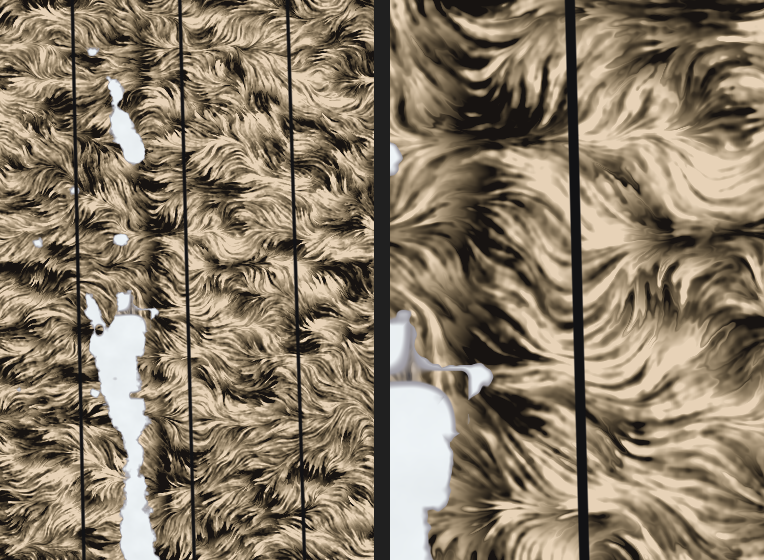
Left: the whole. Right: its middle third, enlarged.
A Shadertoy shader for this texture:

```glsl
// Dry tussock grass seen from above, with a melting snow drift and three dark wires.
#define TUFT_SCALE vec2(19.0, 27.0)
#define FIBRE_GRAIN 300.0
#define FIBRE_STEP 0.0016
#define FIBRE_CONTRAST 3.0
#define BLADE_SWING 3.0
#define SHADOW_DEPTH 0.44
#define WIRE_HALF_WIDTH 0.0030
#define SHADE_COLOR vec3(0.09, 0.075, 0.065)
#define STRAW_COLOR vec3(0.83, 0.75, 0.64)
#define SNOW_COLOR vec3(0.92, 0.94, 0.95)
#define SNOW_SHADE vec3(0.61, 0.60, 0.63)
#define WIRE_COLOR vec3(0.07, 0.07, 0.08)

float hash(vec2 p) {
    return fract(sin(dot(p, vec2(127.1, 311.7))) * 43758.5);
}

float noise(vec2 p) {
    vec2 i = floor(p), f = fract(p);
    f = f * f * (3.0 - 2.0 * f);
    return mix(mix(hash(i), hash(i + vec2(1, 0)), f.x),
               mix(hash(i + vec2(0, 1)), hash(i + vec2(1, 1)), f.x), f.y);
}

float fbm(vec2 p) {
    float sum = 0.0, amp = 0.5;
    for (int i = 0; i < 4; i++) {
        sum += amp * noise(p);
        p = p * 2.03 + 17.3;
        amp *= 0.5;
    }
    return sum;
}

// Direction in which the blades lie
vec2 bladeDir(vec2 p) {
    float swing = noise(p * vec2(13.0, 18.0) + 5.0) + 0.4 * noise(p * 45.0) - 0.7;
    float a = BLADE_SWING * swing - 0.1;
    return vec2(cos(a), sin(a));
}

// Fine grain smeared along the blades, centred on zero
float fibres(vec2 p) {
    float sum = 0.0;
    for (int side = -1; side <= 1; side += 2) {
        vec2 q = p;
        for (int i = 0; i < 9; i++) {
            q += float(side) * FIBRE_STEP * bladeDir(q);
            sum += noise(q * FIBRE_GRAIN);
        }
    }
    return sum / 18.0 - 0.5;
}

// Dark furrows: a long one beside the drift, a short one near the right edge
float furrows(vec2 p) {
    float wobble = 0.03 * (noise(p * 12.0) - 0.5);
    float gully = (p.x - 0.306 + 0.065 * p.y + wobble) / 0.017;
    float side = (p.x - 0.632 + 2.0 * wobble) / 0.022;
    float sideFade = smoothstep(0.35, 0.5, p.y) * (1.0 - smoothstep(0.65, 0.75, p.y));
    float broken = smoothstep(0.28, 0.52, fbm(p * vec2(22.0, 14.0) + 9.0));
    return broken * (exp(-gully * gully) + 0.7 * sideFade * exp(-side * side));
}

vec3 grass(vec2 p) {
    float fibre = FIBRE_CONTRAST * fibres(p);
    vec2 ragged = p + bladeDir(p) * fibre * 0.03;
    vec2 q = ragged * TUFT_SCALE;
    float tuft = fbm(q);
    float slope = tuft - fbm(q + vec2(0.2, 0.6));
    float shadow = 1.0 - smoothstep(0.31, 0.44, tuft);
    float tone = 0.73 + 1.0 * slope + fibre - SHADOW_DEPTH * shadow;
    tone += 0.35 * (noise(p * 6.0 + 3.0) - 0.5) - 0.55 * furrows(ragged);
    tone = clamp(tone, 0.0, 1.1);
    vec3 warmth = vec3(0.0, -0.015, -0.05) * 4.0 * tone * (1.0 - tone);
    return mix(SHADE_COLOR, STRAW_COLOR, tone) + warmth;
}

// Distance to a tapered stroke; ends hold x, y and radius
float stroke(vec2 p, vec3 a, vec3 b) {
    vec2 pa = p - a.xy, ba = b.xy - a.xy;
    float h = clamp(dot(pa, ba) / dot(ba, ba), 0.0, 1.0);
    return length(pa - ba * h) - mix(a.z, b.z, h);
}

float snowDistance(vec2 p) {
    // Spine of the drift: upper tongue, lower tongue, left lobe
    vec3 spine[13] = vec3[13](
        vec3(0.182, 0.888, 0.004), vec3(0.203, 0.838, 0.009), vec3(0.211, 0.792, 0.019),
        vec3(0.234, 0.729, 0.021), vec3(0.229, 0.466, 0.018), vec3(0.216, 0.390, 0.036),
        vec3(0.212, 0.310, 0.039), vec3(0.232, 0.232, 0.027), vec3(0.242, 0.180, 0.017),
        vec3(0.241, 0.100, 0.020), vec3(0.250, -0.010, 0.031), vec3(0.160, 0.465, 0.012),
        vec3(0.195, 0.360, 0.028));
    float d = 1.0;
    for (int i = 0; i < 12; i++) {
        if (i != 3 && i != 10) d = min(d, stroke(p, spine[i], spine[i + 1]));
    }
    // Small leftover patches
    for (int i = 0; i < 10; i++) {
        float k = float(i);
        vec2 c = vec2(mix(0.02, 0.29, hash(vec2(k, 1.7))), hash(vec2(k, 5.3)));
        float r = mix(0.004, 0.013, hash(vec2(k, 9.1)));
        d = min(d, length((p - c) * vec2(0.8, 1.1)) - r);
    }
    d += 0.045 * (fbm(p * 32.0) - 0.47);
    // Tufts poking through
    float hole = noise(p * 34.0 + 21.0) - 0.9;
    return max(d, hole * 0.06);
}

void mainImage(out vec4 fragColor, in vec2 fragCoord) {
    vec2 p = fragCoord / iResolution.y;
    float px = 1.0 / iResolution.y;
    vec3 color = grass(p);

    float d = snowDistance(p);
    vec3 snow = mix(SNOW_SHADE, SNOW_COLOR, smoothstep(0.0, 0.005, -d));
    snow += 0.05 * (fbm(p * 40.0) - 0.47);
    color = mix(color, snow, 1.0 - smoothstep(-px, px, d));

    // Slightly leaning wires
    for (int i = 0; i < 3; i++) {
        float k = float(i);
        float x = 0.150 + 0.197 * k - (0.021 + 0.005 * k) * p.y;
        float w = abs(p.x - x) - WIRE_HALF_WIDTH;
        color = mix(color, WIRE_COLOR, 1.0 - smoothstep(-px, px, w));
    }
    fragColor = vec4(clamp(color, 0.0, 1.0), 1.0);
}
```
